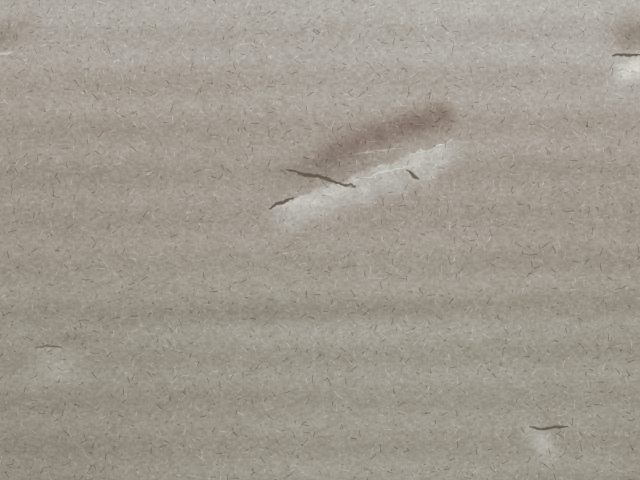
Reproduce this texture procedurally as a WebGL 1 fragment shader.

```glsl
precision highp float;
// Worn corrugated cardboard: faint flute bands, paper fibres and torn dents.
uniform vec2 u_resolution;

float hash(vec2 p) {
  vec3 q = fract(vec3(p.xyx) * 0.1031);
  q += dot(q, q.yzx + 33.33);
  return fract((q.x + q.y) * q.z);
}

float noise(vec2 p) {
  vec2 i = floor(p), f = fract(p);
  f = f * f * (3.0 - 2.0 * f);
  return mix(mix(hash(i), hash(i + vec2(1, 0)), f.x),
             mix(hash(i + vec2(0, 1)), hash(i + vec2(1, 1)), f.x), f.y);
}

float fbm(vec2 p) {
  float sum = 0.0, amp = 0.5;
  for (int i = 0; i < 4; i++) {
    sum += amp * noise(p);
    p = p * 2.03 + 17.3;
    amp *= 0.5;
  }
  return sum;
}

vec2 turn(vec2 p, float a) {
  return vec2(cos(a) * p.x + sin(a) * p.y, cos(a) * p.y - sin(a) * p.x);
}

// Soft elliptical patch of light or shade
float patchAt(vec2 p, vec2 center, float angle, vec2 size) {
  vec2 q = turn(p - center, angle) / size;
  return exp(-dot(q, q));
}

// Line from a to b, thickest in the middle
float stroke(vec2 p, vec2 a, vec2 b, float width) {
  vec2 ab = b - a;
  float t = clamp(dot(p - a, ab) / dot(ab, ab), 0.0, 1.0);
  float w = width * (0.4 + 2.4 * t * (1.0 - t));
  float soft = 0.7 / u_resolution.y + 0.0006;
  return 1.0 - smoothstep(w - soft, w + soft, length(p - a - ab * t));
}

// Sparse short fibres, one at most in each cell
float fibres(vec2 p, float cells, float share, float seed) {
  vec2 id = floor(p * cells) + seed;
  vec2 q = fract(p * cells) - 0.3 - 0.4 * vec2(hash(id), hash(id + 31.7));
  q = turn(q, 6.283 * hash(id + 57.1)) / cells;
  q.y += 40.0 * q.x * q.x * (hash(id + 11.9) - 0.5);
  float len = 0.001 + 0.007 * pow(hash(id + 73.3), 2.0);
  float d = length(vec2(max(abs(q.x) - len, 0.0), q.y));
  return step(hash(id + 91.3), share) * (1.0 - smoothstep(0.0002, 0.0022, d));
}

void main() {
  vec2 p = gl_FragCoord.xy / u_resolution.y;

  // Uneven daylight, brightest at the top
  float light = 0.577 + 0.095 * smoothstep(0.55, 1.05, p.y + 0.08 * (p.x - 0.7));
  light += 0.025 * patchAt(p, vec2(0.75, 0.45), 0.0, vec2(0.55, 0.5));
  light -= 0.035 * patchAt(p, vec2(0.0, 0.0), 0.0, vec2(0.45, 0.35));
  light += 0.03 * (fbm(p * vec2(2.0, 4.0)) - 0.47);

  // Flute bands
  float bandY = p.y - 0.012 * p.x + 0.012 * noise(p * vec2(2.5, 3.0));
  light += 0.013 * sin(bandY * 66.0) * (0.5 + noise(p * vec2(3.0, 9.0)));
  light -= 0.045 * patchAt(p, vec2(0.65, 0.35), 0.04, vec2(0.42, 0.022));
  light += 0.025 * patchAt(p, vec2(0.55, 0.3), 0.04, vec2(0.4, 0.035));

  // Paper grain and fibres
  light += 0.06 * (noise(p * 300.0) - 0.5) + 0.045 * (noise(p * vec2(110.0, 190.0)) - 0.5);
  light += 0.035 * (fbm(p * 45.0) - 0.47);
  for (int i = 0; i < 3; i++) {
    float k = float(i);
    vec2 q = turn(p, 0.7 * k) + 5.0 + k;
    light -= 0.09 * fibres(q, 24.0 + 9.0 * k, 0.35, 13.0 * k);
    light += 0.06 * fibres(q + 3.7, 27.0 + 8.0 * k, 0.3, 40.0 + 13.0 * k);
  }

  // Long dent: u runs along the tear, v across it
  vec2 jag = vec2(fbm(p * 38.0), fbm(p * 38.0 + 9.0)) - 0.47;
  vec2 torn = p + 0.018 * jag;
  vec2 uv = turn(p - vec2(0.75, 0.635), 0.337);
  float u = uv.x, v = uv.y + 0.03 * jag.y;
  float along = smoothstep(-0.23, -0.16, u) * (1.0 - smoothstep(0.16, 0.225, u));
  float lit = smoothstep(-0.085, -0.015, v) * (1.0 - smoothstep(-0.003, 0.007, v));
  float hollow = exp(-pow((uv.y - 0.062) / 0.029, 2.0));
  hollow *= smoothstep(-0.16, 0.0, u) * (1.0 - smoothstep(0.2, 0.25, u));
  light += along * lit * (0.12 + 0.1 * jag.x);
  light -= 0.15 * hollow * (0.85 + 0.6 * jag.x);
  light -= 0.03 * patchAt(p, vec2(0.66, 0.65), 0.3, vec2(0.09, 0.03));

  // Small dents: shade above, bared paper below
  float shade = patchAt(p, vec2(1.32, 0.925), 0.3, vec2(0.045, 0.04));
  shade += 0.6 * patchAt(p, vec2(0.0, 0.93), 0.4, vec2(0.07, 0.03));
  shade += 0.45 * patchAt(p, vec2(0.15, 0.292), 0.0, vec2(0.08, 0.014));
  shade += 0.3 * patchAt(p, vec2(1.14, 0.125), 0.0, vec2(0.04, 0.014));
  float bare = 1.5 * patchAt(torn, vec2(1.32, 0.855), 0.3, vec2(0.04, 0.025));
  bare += 0.6 * patchAt(torn, vec2(0.12, 0.243), 0.0, vec2(0.05, 0.035));
  bare += 0.95 * patchAt(torn, vec2(1.128, 0.075), -1.0, vec2(0.04, 0.022));
  light += 0.12 * bare - 0.12 * shade;

  // Dark cracks and pale frayed edges
  float crack = stroke(torn, vec2(0.6, 0.645), vec2(0.735, 0.615), 0.0035);
  crack = max(crack, stroke(torn, vec2(0.56, 0.567), vec2(0.615, 0.59), 0.0035));
  crack = max(crack, stroke(torn, vec2(0.847, 0.643), vec2(0.873, 0.628), 0.003));
  crack = max(crack, stroke(torn, vec2(1.276, 0.882), vec2(1.34, 0.886), 0.003));
  crack = max(crack, 0.8 * stroke(torn, vec2(0.075, 0.277), vec2(0.13, 0.275), 0.002));
  crack = max(crack, stroke(torn, vec2(1.108, 0.112), vec2(1.18, 0.109), 0.003));
  float fray = stroke(torn, vec2(0.735, 0.622), vec2(0.855, 0.655), 0.0015);
  fray = max(fray, stroke(torn, vec2(0.855, 0.675), vec2(0.945, 0.707), 0.002));
  fray = max(fray, stroke(p + 0.006 * jag, vec2(0.74, 0.678), vec2(0.835, 0.691), 0.002));
  fray = max(fray, stroke(torn, vec2(-0.02, 0.89), vec2(0.028, 0.892), 0.003));
  light += 0.1 * fray;
  light = mix(light, 0.33, 0.85 * crack);

  // Paper tint: greyer where bright, pinker in the shaded hollow
  float grey = smoothstep(0.56, 0.72, light);
  vec3 color = light + mix(vec3(0.02, 0.0, -0.05), vec3(0.012, 0.002, -0.022), grey);
  color += vec3(0.012, -0.006, 0.0) * (hollow + smoothstep(0.3, 0.6, p.y) * (1.0 - grey));
  gl_FragColor = vec4(color, 1.0);
}
```
